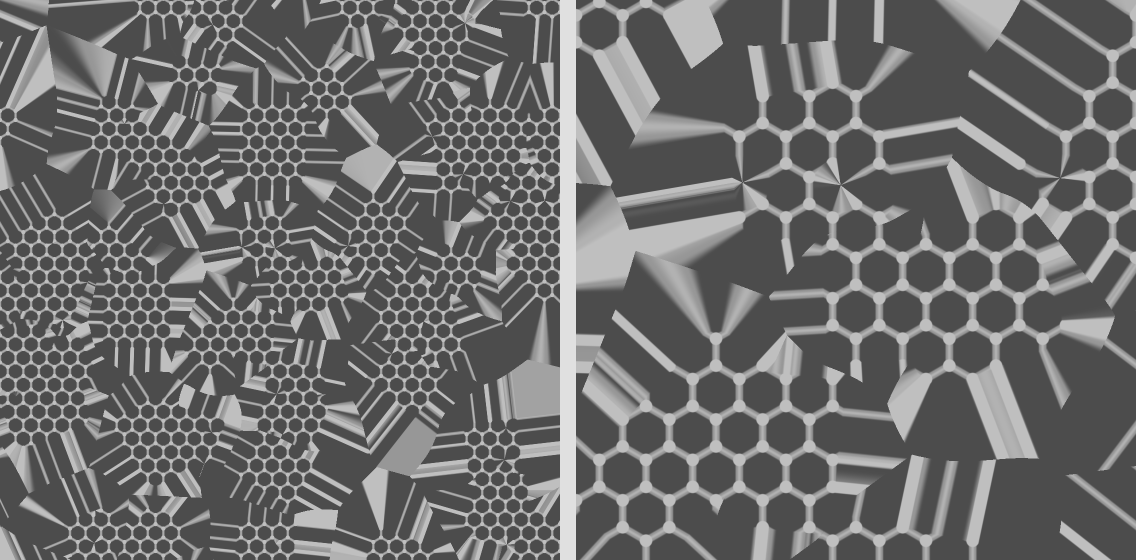
Left, the full canvas; right, a detail of the centre.
Reproduce this pattern procedurally as a WebGL 2 fragment shader.

```glsl
#version 300 es
precision highp float;

uniform vec2 u_resolution;
out vec4 outColor;

#define HEX_COLUMNS 36.0
#define GRAIN_GRID 9.5
#define GRAIN_SHARE 0.42
#define GRAIN_REACH 3
#define NOTCH_GRID 15.0
#define NOTCH_SHARE 0.30
#define BOND_HALF_WIDTH 0.102
#define ATOM_RADIUS 0.15
#define SAMPLES 2

const float HOLE_GREY = 0.30;
const float BOND_EDGE_GREY = 0.59;
const float BOND_GREY = 0.70;
const float ATOM_GREY = 0.75;

vec3 hash3(vec2 cell) {
    vec3 h = fract(cell.xyx * vec3(0.1031, 0.1030, 0.0973));
    h += dot(h, h.yxz + 33.33);
    return fract((h.xxy + h.yzz) * h.zyx);
}

// Layered sines that gather the grains into clumps
float clumping(vec2 cell) {
    return 0.5 * sin(cell.x * 1.1 + 1.7 * sin(cell.y * 0.7))
         + 0.5 * sin(cell.y * 1.3 - 1.2 * sin(cell.x * 0.9 + 2.0));
}

// Closest point of a box with rounded corners
vec2 closestOnBox(vec2 p, vec2 halfSize, float rounding) {
    vec2 core = clamp(p, -halfSize, halfSize);
    vec2 away = p - core;
    float d = length(away);
    return core + away * min(1.0, rounding / max(d, 1e-5));
}

// Closest point of all grains: outside them, colours are dragged outward
vec2 closestOnGrains(vec2 uv) {
    vec2 p = uv * GRAIN_GRID;
    vec2 home = floor(p);
    vec2 best = p;
    float bestDistance = 1e3;
    for (int y = -GRAIN_REACH; y <= GRAIN_REACH; y++) {
        for (int x = -GRAIN_REACH; x <= GRAIN_REACH; x++) {
            vec2 cell = home + vec2(x, y);
            vec3 place = hash3(cell + 71.0);
            if (place.z > GRAIN_SHARE + 0.22 * clumping(cell)) continue;
            vec3 shape = hash3(cell + 213.0);
            vec2 center = cell + place.xy;
            float angle = 3.14159 * fract(shape.z * 7.31);
            mat2 turn = mat2(cos(angle), sin(angle), -sin(angle), cos(angle));
            float rounding = 0.42 * max(0.0, shape.z - 0.3);
            vec2 halfSize = mix(vec2(0.22), vec2(0.60), shape.xy) - 0.5 * rounding;
            vec2 found = center + turn * closestOnBox((p - center) * turn, halfSize, rounding);
            float d = distance(p, found);
            if (d < bestDistance) {
                bestDistance = d;
                best = found;
            }
        }
    }
    return best / GRAIN_GRID;
}

// Small flaws: points within a notch move out to its rim
vec2 pushFromNotch(vec2 uv) {
    vec2 p = uv * NOTCH_GRID;
    vec2 cell = floor(p);
    vec3 h = hash3(cell + 409.0);
    if (h.z > NOTCH_SHARE) return uv;
    vec2 center = cell + 0.3 + 0.4 * h.xy;
    float radius = mix(0.12, 0.28, h.z / NOTCH_SHARE);
    vec2 away = p - center;
    float d = length(away);
    return (center + away * max(1.0, radius / max(d, 1e-4))) / NOTCH_GRID;
}

// Honeycomb of bonds with an atom at each joint
float honeycomb(vec2 p) {
    const vec2 period = vec2(1.0, 1.7320508);
    vec2 a = mod(p, period) - 0.5 * period;
    vec2 b = mod(p - 0.5 * period, period) - 0.5 * period;
    vec2 g = abs(dot(a, a) < dot(b, b) ? a : b);
    float bond = 0.5 - max(g.x, dot(g, vec2(0.5, 0.8660254)));
    float atom = min(distance(g, vec2(0.0, 0.57735)), distance(g, vec2(0.5, 0.288675)));

    float core = 0.55 * BOND_HALF_WIDTH;
    float grey = mix(HOLE_GREY, BOND_EDGE_GREY, 1.0 - smoothstep(core, BOND_HALF_WIDTH, bond));
    grey = mix(grey, BOND_GREY, 1.0 - smoothstep(0.0, core, bond));
    return mix(grey, ATOM_GREY, 1.0 - smoothstep(0.8 * ATOM_RADIUS, ATOM_RADIUS, atom));
}

void main() {
    float grey = 0.0;
    for (int j = 0; j < SAMPLES; j++) {
        for (int i = 0; i < SAMPLES; i++) {
            vec2 offset = (vec2(i, j) + 0.5) / float(SAMPLES) - 0.5;
            vec2 uv = (gl_FragCoord.xy + offset) / u_resolution.y;
            vec2 source = pushFromNotch(closestOnGrains(uv));
            grey += honeycomb(source * HEX_COLUMNS);
        }
    }
    outColor = vec4(vec3(grey / float(SAMPLES * SAMPLES)), 1.0);
}
```
